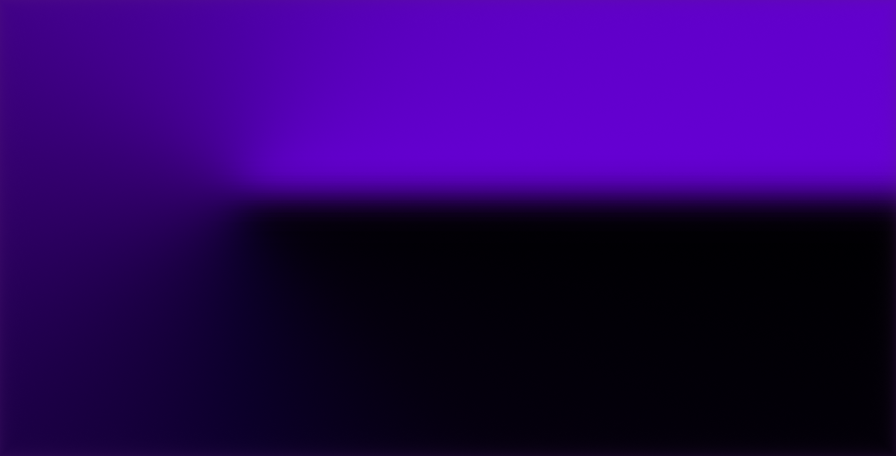
A Shadertoy shader for this background:

```glsl
const float TAU = 6.2831853;
const int STOPS = 8;
const int TAPS = 200;

// Red and blue of the sweep, counterclockwise from the right
const vec2 sweepStops[9] = vec2[9](
    vec2(0.40, 0.835), vec2(0.355, 0.75), vec2(0.30, 0.65),
    vec2(0.26, 0.55), vec2(0.19, 0.41), vec2(0.11, 0.275),
    vec2(0.045, 0.165), vec2(0.018, 0.055), vec2(0.0, 0.005));

vec3 conicSweep(vec2 p) {
    float turn = fract(atan(p.y, p.x) / TAU + 1.0) * float(STOPS);
    int stop = min(int(turn), STOPS - 1);
    vec2 redBlue = mix(sweepStops[stop], sweepStops[stop + 1], turn - float(stop));
    return vec3(redBlue.x, 0.0, redBlue.y);
}

// Gaussian blur with taps spread on a golden-angle spiral
vec3 blurredSweep(vec2 p, float sigma) {
    vec3 sum = vec3(0.0);
    for (int i = 0; i < TAPS; i++) {
        float share = (float(i) + 0.5) / float(TAPS);
        float radius = sigma * sqrt(-2.0 * log(1.0 - share));
        float angle = float(i) * 2.399963;
        sum += conicSweep(p + radius * vec2(cos(angle), sin(angle)));
    }
    return sum / float(TAPS);
}

float hash(vec2 p) {
    return fract(sin(dot(p, vec2(12.9898, 78.233))) * 43758.5453);
}

void mainImage(out vec4 fragColor, in vec2 fragCoord) {
    vec2 uv = fragCoord / iResolution.xy;
    vec2 aspect = vec2(iResolution.x / iResolution.y, 1.0);
    vec3 color = blurredSweep((uv - vec2(0.272, 0.571)) * aspect, 0.035);

    // Faint haze along the border
    vec2 inset = min(uv, 1.0 - uv) * aspect;
    float haze = exp(-min(inset.x, inset.y) / 0.014);
    color = mix(color, vec3(0.36, 0.13, 0.48), 0.2 * haze);

    // Dither against banding
    color += (hash(fragCoord) - 0.5) / 255.0;
    fragColor = vec4(clamp(color, 0.0, 1.0), 1.0);
}
```
